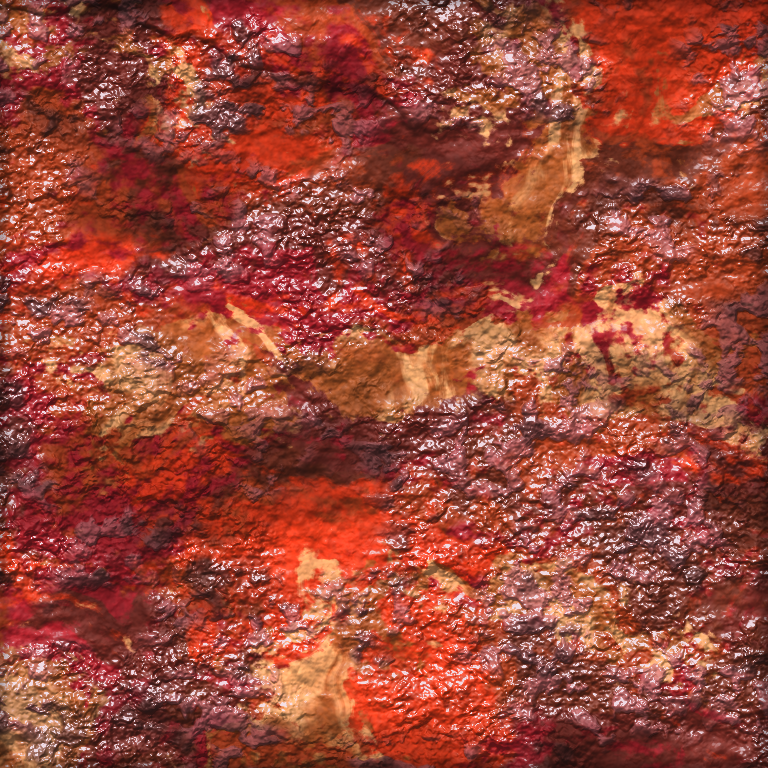
Write a Shadertoy shader that draws this texture.

```glsl
float hash(vec2 p) {
    vec3 q = fract(vec3(p.xyx) * 0.1031);
    q += dot(q, q.yzx + 33.33);
    return fract((q.x + q.y) * q.z);
}

float noise(vec2 p) {
    vec2 i = floor(p), f = fract(p);
    f = f * f * f * (f * (f * 6.0 - 15.0) + 10.0);
    return mix(mix(hash(i), hash(i + vec2(1, 0)), f.x),
               mix(hash(i + vec2(0, 1)), hash(i + vec2(1, 1)), f.x), f.y);
}

float fbm(vec2 p, int octaves) {
    float sum = 0.0, total = 0.0, amp = 1.0;
    for (int i = 0; i < octaves; i++) {
        sum += amp * noise(p);
        total += amp;
        amp *= 0.5;
        p = mat2(1.6, 1.2, -1.2, 1.6) * p + 19.7;
    }
    return sum / total;
}

vec2 warp(vec2 p, float scale, float amount) {
    return p + amount * (vec2(fbm(p * scale, 3), fbm(p * scale + 47.0, 3)) - 0.5);
}

float roughness(vec2 p) {
    return smoothstep(0.3, 0.56, fbm(p * vec2(7, 10) + 3.0, 5));
}

float clots(vec2 p) {
    return smoothstep(0.44, 0.7, fbm(warp(p, 20.0, 0.02) * vec2(42, 48), 4));
}

// Signed height above a long diagonal fold in the upper left
float foldLine(vec2 p) {
    return p.y - 1.0 + 0.24 * p.x - 0.12 * (fbm(p * 7.0 + 8.0, 5) - 0.5);
}

// Thickness of the paint: swells, sticky clots, grit and a fold
float relief(vec2 p) {
    float rough = roughness(p);
    float h = 0.026 * fbm(warp(p, 9.0, 0.04) * vec2(17, 22), 3);
    h += 0.006 * (0.2 + rough) * clots(p);
    h += 0.0055 * (0.35 + rough) * fbm(p * vec2(120, 140), 2);
    float fold = foldLine(p);
    h += 0.008 * smoothstep(-0.006, 0.006, fold) * exp(-25.0 * max(fold, 0.0))
       * (1.0 - smoothstep(0.5, 0.7, p.x));
    return h;
}

// Poured pigments, marbled where they run into each other
vec3 pigment(vec2 p) {
    vec2 flow = warp(p, 6.0, 0.2);
    float fine = fbm(flow * vec2(36, 44), 5);
    float broken = fbm(p * vec2(60, 75) + 12.0, 4) - 0.5;
    vec3 paint = mix(vec3(0.54, 0.07, 0.10), vec3(0.60, 0.19, 0.07),
                     smoothstep(0.42, 0.58, fbm(flow * vec2(7, 9) + 5.0, 5) + 0.3 * broken));
    float umber = fbm(flow * vec2(5, 7) + 31.0, 5) + 0.4 * (fine - 0.5) + 0.25 * broken;
    paint = mix(paint, vec3(0.30, 0.11, 0.07), 0.8 * smoothstep(0.5, 0.64, umber));
    float vermilion = fbm(flow * vec2(3.6, 4.4) + 73.0, 5) + 0.25 * (fine - 0.5) + 0.2 * broken;
    paint = mix(paint, vec3(0.82, 0.17, 0.05), 0.9 * smoothstep(0.52, 0.64, vermilion));

    float ochre = fbm(flow * vec2(4.5, 6) + 112.0, 5) + 0.3 * (fine - 0.5) + 0.25 * broken;
    float veins = fbm(flow * vec2(30, 14) + 20.0, 5);
    vec3 gold = mix(vec3(0.58, 0.28, 0.10), vec3(0.87, 0.62, 0.38),
                    smoothstep(0.4, 0.64, veins));
    return mix(paint, gold, 0.88 * smoothstep(0.575, 0.65, ochre));
}

void mainImage(out vec4 fragColor, in vec2 fragCoord) {
    vec2 p = fragCoord / iResolution.xy;
    float rough = roughness(p);
    float clot = clots(p);

    // Surface normal
    vec2 e = vec2(0.001, 0.0);
    vec2 slope = vec2(relief(p + e.xy) - relief(p - e.xy),
                      relief(p + e.yx) - relief(p - e.yx)) / (2.0 * e.x);
    vec3 normal = normalize(vec3(-slope, 1.0));

    // Dry mauve and near-black crust over the wet paint
    vec3 color = pigment(p);
    float crust = rough * smoothstep(0.42, 0.58, fbm(p * vec2(7, 10) + 90.0, 5));
    color = mix(color, vec3(0.63, 0.33, 0.35), 0.75 * crust * smoothstep(0.0, 0.55, clot));
    float soot = smoothstep(0.54, 0.66, fbm(p * vec2(10, 13) + 140.0, 5));
    color = mix(color, vec3(0.21, 0.11, 0.11), 0.75 * soot * rough * (0.3 + 0.7 * clot));

    // Light from above, uneven across the canvas
    float diffuse = max(dot(normal, normalize(vec3(-0.25, 0.6, 0.78))), 0.0);
    color *= 0.5 + 0.7 * diffuse;
    color *= 0.84 + 0.32 * fbm(p * 170.0, 2);
    float gloss = smoothstep(0.4, 0.6, fbm(p * vec2(5, 8) + 200.0, 5));
    color *= 0.84 + 0.34 * gloss;
    float fold = foldLine(p);
    float shadow = exp(-pow((fold + 0.005) / 0.005, 2.0)) * (1.0 - smoothstep(0.4, 0.7, p.x));
    color *= 1.0 - 0.45 * shadow;

    // Pale reflected haze, then small lilac-white glints in clusters
    float facing = max(dot(normal, normalize(vec3(-0.12, 0.56, 0.82))), 0.0);
    float haze = 0.05 + pow(facing, 6.0) * (0.07 + 0.5 * gloss * (0.3 + 0.7 * rough));
    color = mix(color, vec3(0.86, 0.67, 0.67), haze);
    float glint = pow(facing, 22.0) * (0.12 + 1.2 * gloss) * (0.4 + 0.6 * rough);
    color = mix(color, vec3(0.95, 0.88, 0.92), 0.95 * smoothstep(0.3, 0.85, glint));

    // Darker turned edges of the canvas
    vec2 border = min(p, 1.0 - p) + 0.012 * (fbm(p * 25.0, 3) - 0.5);
    color *= mix(0.7, 1.0, smoothstep(0.0, 0.02, min(border.x, border.y)));
    fragColor = vec4(clamp(color, 0.0, 1.0), 1.0);
}
```
